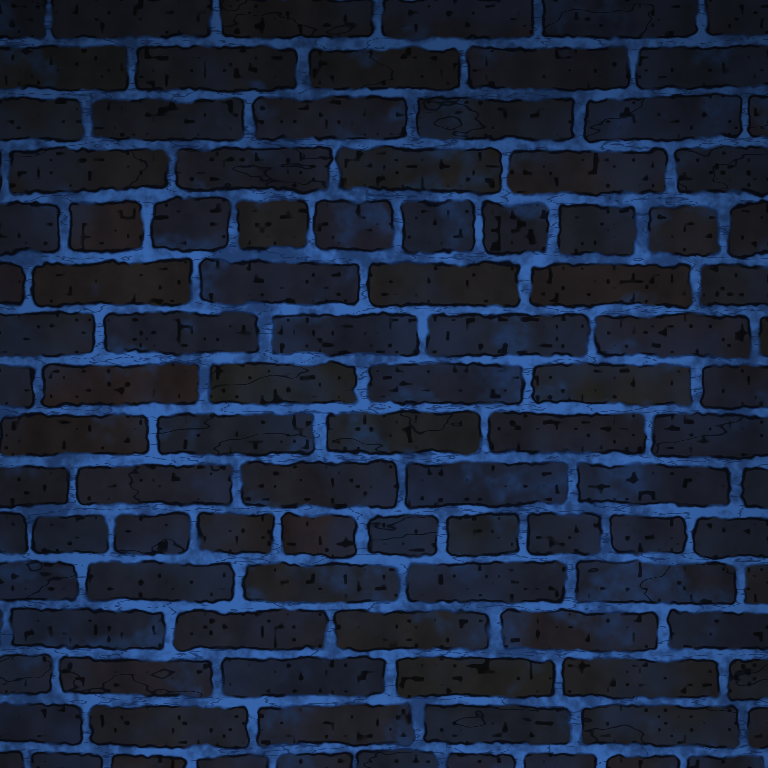
Give the GLSL for this texture, as a WebGL 2 fragment shader.

```glsl
#version 300 es
precision highp float;
// Old brick wall under dim blue light, with rough mortar and two courses of short bricks.
uniform vec2 u_resolution;
out vec4 fragColor;

const float COURSE = 0.0659;       // height of one course with its joint
const float STRETCHER = 0.215;     // length of a long brick with its joint
const float JOINT = 0.0150;        // mortar width
const float CORNER = 0.007;

const vec3 MORTAR_DIM = vec3(0.125, 0.225, 0.40);
const vec3 MORTAR_LIT = vec3(0.205, 0.375, 0.64);
const vec3 SHADOW = vec3(0.055, 0.12, 0.25);
const vec3 CRACK = vec3(0.025, 0.035, 0.065);
const vec3 BROWN = vec3(0.125, 0.102, 0.105);
const vec3 OLIVE = vec3(0.108, 0.112, 0.112);
const vec3 NAVY = vec3(0.085, 0.110, 0.175);
const vec3 HAZE = vec3(0.13, 0.19, 0.32);

// Sideways shift of each course, top to bottom, in brick lengths
const float SHIFT[16] = float[16](0.27, 0.82, 0.52, 0.06, 0.75, 0.18, 0.59, 0.22,
                                  0.94, 0.45, 0.41, 0.47, 0.02, 0.35, 0.51, 0.30);

float hash(vec2 p) {
    vec3 q = fract(p.xyx * vec3(0.1031, 0.1030, 0.0973));
    q += dot(q, q.yzx + 33.33);
    return fract((q.x + q.y) * q.z);
}

float noise(vec2 p) {
    vec2 i = floor(p), f = fract(p);
    f = f * f * (3.0 - 2.0 * f);
    return mix(mix(hash(i), hash(i + vec2(1, 0)), f.x),
               mix(hash(i + vec2(0, 1)), hash(i + vec2(1, 1)), f.x), f.y);
}

float fbm(vec2 p) {
    float sum = 0.0, amp = 0.53;
    for (int i = 0; i < 4; i++) {
        sum += amp * noise(p);
        p = mat2(0.8, 0.6, -0.6, 0.8) * p * 2.03 + 17.3;
        amp *= 0.5;
    }
    return sum;
}

// Thin meandering line where the noise crosses its middle value
float ridge(vec2 p, float width) {
    return 1.0 - smoothstep(0.0, width, abs(fbm(p) - 0.5));
}

float roundedBox(vec2 p, vec2 halfSize, float radius) {
    vec2 q = abs(p) - halfSize + radius;
    return length(max(q, 0.0)) + min(max(q.x, q.y), 0.0) - radius;
}

// Course number counted downward; the middle courses sag slightly
float courseAt(vec2 p) {
    float sag = 0.018 * smoothstep(0.22, 0.36, p.y) * (1.0 - smoothstep(0.64, 0.94, p.y));
    float wobble = (noise(p * vec2(4.0, 7.0) + 3.0) - 0.5) * 0.009;
    return (p.y - 0.0547 - sag + wobble) / COURSE + 1.0;
}

// Signed distance to the nearest brick with worn edges; also gives its identity
float brickDistance(vec2 p, out vec2 id) {
    float course = courseAt(p);
    int row = clamp(int(floor(course)), 0, 15);
    bool isShort = row == 4 || row == 10 || row == 15;
    float len = isShort ? STRETCHER * 0.5 : STRETCHER;
    float slide = (noise(vec2(p.x * 7.0, float(row) * 5.7)) - 0.5) * 0.018;
    float along = (p.x + slide) / len - SHIFT[row];
    id = vec2(floor(along) + 20.0, float(row) + 3.0);
    vec2 local = (fract(vec2(along, course)) - 0.5) * vec2(len, COURSE);
    vec2 halfSize = 0.5 * (vec2(len, COURSE) - JOINT + 0.004 * (hash(id + 7.0) - 0.5));
    float wear = (fbm(p * 30.0) - 0.5) * 0.011 + (noise(p * 130.0) - 0.5) * 0.003;
    return roundedBox(local, halfSize, CORNER) + wear;
}

vec3 brickColor(vec2 p, vec2 id) {
    vec3 tone = mix(BROWN, OLIVE, hash(id));
    tone = mix(tone, NAVY, 0.75 * hash(id + 31.0));
    float bands = noise(vec2(p.x * 38.0, id.y * 7.3));
    tone *= 0.80 + 0.25 * bands + 0.28 * fbm(p * 60.0);
    tone = mix(tone, HAZE, 0.42 * smoothstep(0.40, 0.80, fbm(p * 11.0 + 5.0)));
    // Smeared mortar, pits and an occasional crack
    float smear = smoothstep(0.60, 0.76, fbm(p * 15.0 + id)) * fbm(p * 90.0);
    tone = mix(tone, MORTAR_DIM, 0.8 * smear);
    tone *= 1.0 - 0.65 * smoothstep(0.80, 0.92, noise(p * 120.0 + 9.0));
    float cracked = step(0.78, hash(id + 53.0));
    return mix(tone, CRACK, 0.8 * cracked * ridge(p * vec2(9.0, 22.0) + id, 0.014));
}

vec3 mortarColor(vec2 p, float d) {
    float grain = 0.65 * fbm(p * 24.0) + 0.35 * fbm(p * 120.0);
    vec3 tone = mix(MORTAR_DIM, MORTAR_LIT, smoothstep(0.28, 0.62, grain));
    tone = mix(tone, SHADOW, 0.60 * ridge(p * vec2(16.0, 70.0), 0.028));
    float rim = 1.0 - smoothstep(0.0005, 0.0042, d);
    return mix(tone, SHADOW, rim * (0.45 + 0.45 * noise(p * 32.0)));
}

void main() {
    vec2 uv = gl_FragCoord.xy / u_resolution;
    vec2 p = vec2(uv.x, 1.0 - uv.y);
    vec2 id;
    float d = brickDistance(p, id);
    float soft = max(0.0012, 0.75 / u_resolution.y);

    vec3 color = mix(brickColor(p, id), mortarColor(p, d), smoothstep(-soft, soft, d));
    // Broken dark outline around each brick
    float outline = 1.0 - smoothstep(0.0006, 0.0006 + 1.6 * soft, abs(d));
    color = mix(color, CRACK, 0.9 * outline * smoothstep(0.25, 0.55, noise(p * 45.0 + 2.0)));

    // Light fades toward the top and a little toward the sides
    float light = 1.0 - 0.36 * smoothstep(0.62, 1.0, uv.y);
    light *= 1.0 - 0.16 * smoothstep(0.30, 0.52, abs(uv.x - 0.5));
    fragColor = vec4(color * light, 1.0);
}
```
